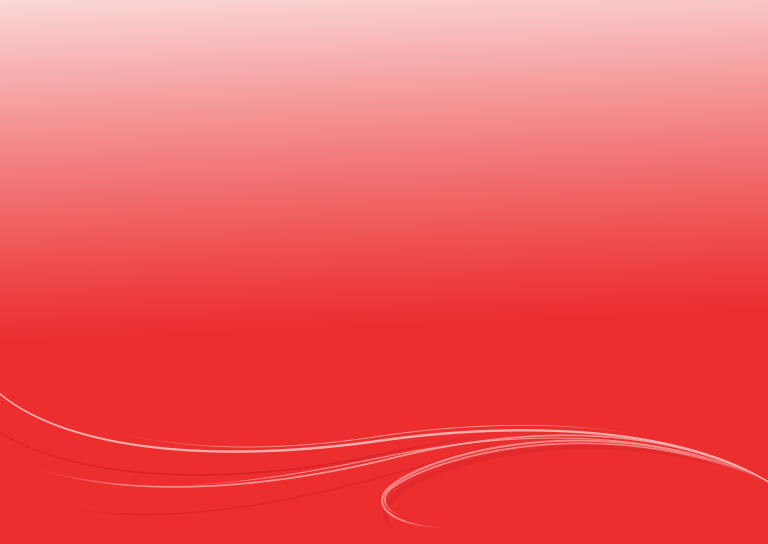
A Shadertoy shader for this background:

```glsl
// Red background fading to pale pink at the top, with thin flowing ribbons along the bottom.

vec2 bezier(vec2 a, vec2 b, vec2 c, vec2 d, float t) {
    float u = 1.0 - t;
    return u*u*u*a + 3.0*u*u*t*b + 3.0*u*t*t*c + t*t*t*d;
}

// Coverage of a tapered stroke along two joined cubics a..m and m..g.
// fade holds the fraction of the path over which each end dissolves.
float ribbon(vec2 p, vec2 a, vec2 b, vec2 c, vec2 m, vec2 e, vec2 f, vec2 g,
             float halfWidth, vec2 fade) {
    const int STEPS = 64;
    float nearest = 1e5, along = 0.0;
    vec2 previous = a;
    for (int i = 1; i <= STEPS; i++) {
        float s = float(i) / float(STEPS);
        vec2 next = s <= 0.5 ? bezier(a, b, c, m, 2.0*s)
                             : bezier(m, e, f, g, 2.0*s - 1.0);
        vec2 edge = next - previous;
        float h = clamp(dot(p - previous, edge) / dot(edge, edge), 0.0, 1.0);
        float d = length(p - previous - h*edge);
        if (d < nearest) {
            nearest = d;
            along = s + (h - 1.0) / float(STEPS);
        }
        previous = next;
    }
    float pixel = 100.0 / iResolution.x;
    float w = halfWidth * mix(0.6, 1.0, sin(3.14159*along));
    float cover = clamp(0.5 + (w - nearest)/pixel, 0.0, 1.0)
                - clamp(0.5 - (w + nearest)/pixel, 0.0, 1.0);
    return cover * smoothstep(-0.001, fade.x, along)
                 * smoothstep(-0.001, fade.y, 1.0 - along);
}

void mainImage(out vec4 fragColor, in vec2 fragCoord) {
    vec2 uv = fragCoord / iResolution.xy;
    vec2 p = uv * vec2(100.0, 70.7);

    // Slightly tilted vertical gradient
    float start = 0.37 + 0.06*uv.x;
    float lift = pow(max(uv.y - start, 0.0) / 0.6, 1.12);
    vec3 color = mix(vec3(0.925, 0.18, 0.185), vec3(0.98, 0.81, 0.81), lift);

    if (p.y < 21.0) {
        vec3 shade = vec3(0.80, 0.11, 0.14);
        vec3 pink = vec3(0.98, 0.65, 0.65);
        vec3 pale = vec3(1.0, 0.78, 0.77);
        vec2 tip = vec2(100.0, 8.1);

        // Dark ribbons behind
        float dark = ribbon(p, vec2(0, 14.5), vec2(10.4, 8.1), vec2(29.9, 7.4), vec2(50, 11.7),
            vec2(56, 13), vec2(62, 14), vec2(66, 14.4), 0.13, vec2(0, 0.6));
        color = mix(color, shade, 0.6*dark);
        dark = ribbon(p, vec2(5.9, 5.2), vec2(19.5, 2.2), vec2(35.2, 4.2), vec2(57.3, 10.9),
            vec2(62, 12.5), vec2(68, 13.5), vec2(74, 13.6), 0.13, vec2(0.15, 0.5));
        color = mix(color, shade, 0.4*dark);
        dark = ribbon(p, vec2(54, 0.7), vec2(49.5, 1.8), vec2(48.8, 4.8), vec2(52.7, 7.2),
            vec2(58.6, 11.3), vec2(79.4, 16.5), tip, 0.35, vec2(0.3, 0.1));
        color = mix(color, shade, 0.3*dark);

        // Curled ribbon and its inner edge
        float curl = ribbon(p, vec2(58.9, 2.1), vec2(51.4, 2.1), vec2(48.2, 4.8), vec2(50.5, 7.2),
            vec2(55.3, 11.7), vec2(78.1, 18.2), tip, 0.15, vec2(0.25, 0.1));
        color = mix(color, pink, 0.75*curl);
        curl = ribbon(p, vec2(52.7, 3.4), vec2(49.9, 4.4), vec2(49.5, 6), vec2(50.9, 7.2),
            vec2(56, 11.2), vec2(78.1, 17.7), tip, 0.12, vec2(0.3, 0.1));
        color = mix(color, pink, 0.75*curl);

        // Lower double ribbon
        float lower = ribbon(p, vec2(3.3, 10.3), vec2(16.9, 5.5), vec2(35.2, 7.4), vec2(50, 10.9),
            vec2(65.1, 14.8), vec2(84.6, 16.5), tip, 0.12, vec2(0.2, 0.05));
        color = mix(color, pink, 0.85*lower);
        lower = ribbon(p, vec2(19.5, 7.55), vec2(31.3, 7.55), vec2(40.4, 9.4), vec2(50, 11.3),
            vec2(63.8, 14.3), vec2(84.6, 15.9), tip, 0.07, vec2(0.3, 0.05));
        color = mix(color, pale, 0.7*lower);

        // Upper ribbon with a fine companion line
        float upper = ribbon(p, vec2(13.7, 14.8), vec2(24.7, 12), vec2(36.5, 12), vec2(50, 14.1),
            vec2(62.5, 15.9), vec2(75.5, 15.9), vec2(84.6, 13.9), 0.06, vec2(0.3, 0.3));
        color = mix(color, pale, 0.7*upper);
        upper = ribbon(p, vec2(0, 19.5), vec2(9.1, 12), vec2(28.6, 10.4), vec2(50, 13.5),
            vec2(65.1, 15.6), vec2(87.2, 15.9), tip, 0.16, vec2(0));
        color = mix(color, pale, 0.85*upper);
    }
    fragColor = vec4(color, 1.0);
}
```
